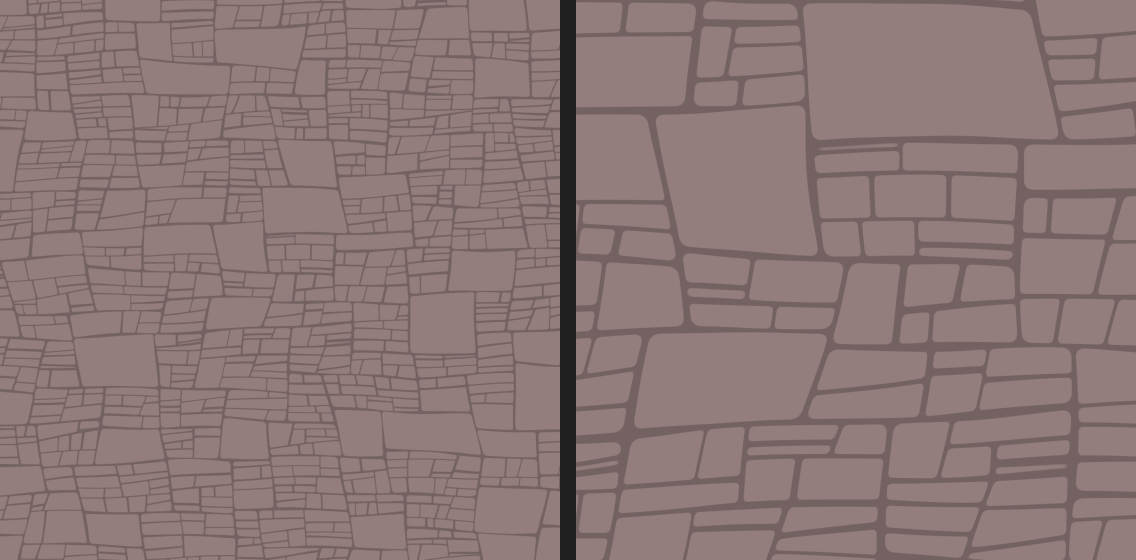
Left, the full canvas; right, a detail of the centre.
Reproduce this texture procedurally as a WebGL 2 fragment shader.

```glsl
#version 300 es
precision highp float;
// Dry stone wall: irregular slabs split into smaller stones by narrow dark joints.

uniform vec2 u_resolution;
out vec4 fragColor;

const vec2 GRID = vec2(9.0, 14.0);

vec3 hash3(vec2 p) {
    vec3 q = fract(p.xyx * vec3(0.1031, 0.1030, 0.0973));
    q += dot(q, q.yxz + 33.33);
    return fract((q.xxy + q.yzz) * q.zyx);
}

float smoothMin(float a, float b, float k) {
    float h = max(k - abs(a - b), 0.0) / k;
    return min(a, b) - 0.25 * h * h * k;
}

bool isEven(vec2 cell) {
    return mod(cell.x + cell.y, 2.0) < 0.5;
}

// Signed distance to the one tilted joint of a cell: upright if even, level if odd.
float joint(vec2 p, vec2 cell) {
    vec3 r = hash3(cell + 3.0);
    vec2 k = p - cell - 0.5;
    float shift = (r.x - 0.5) * 0.72;
    float tilt = r.y - 0.5;
    return isEven(cell) ? (k.x - shift - 0.36 * tilt * k.y) / GRID.x
                        : (k.y - shift - 0.22 * tilt * k.x) / GRID.y;
}

// Distances to the left, right, bottom and top joints of the slab around a node.
vec4 slabWalls(vec2 p, vec2 node) {
    float a = joint(p, node);
    float b = joint(p, node - 1.0);
    float c = joint(p, node - vec2(1.0, 0.0));
    float d = joint(p, node - vec2(0.0, 1.0));
    return isEven(node) ? vec4(b, -a, d, -c) : vec4(c, -d, b, -a);
}

float nearest(vec4 walls) {
    return min(min(walls.x, walls.y), min(walls.z, walls.w));
}

// Distance from the joint surface, positive inside a stone.
float stoneDistance(vec2 uv) {
    vec2 p = uv * GRID;

    // Find the slab that holds this point
    vec2 node = floor(p);
    vec4 walls = slabWalls(p, node);
    for (int i = 1; i < 4; i++) {
        vec2 other = floor(p) + vec2(i & 1, i >> 1);
        vec4 w = slabWalls(p, other);
        if (nearest(w) > nearest(walls)) {
            walls = w;
            node = other;
        }
    }

    // Outer joints swell and taper along their length
    float swell = 0.5 + 0.25 * (sin(uv.x * 31.0 + 4.0 * sin(uv.y * 17.0))
                              + sin(uv.y * 43.0 + 3.0 * sin(uv.x * 23.0)));
    float gap = smoothMin(smoothMin(walls.x, walls.y, 0.004),
                          smoothMin(walls.z, walls.w, 0.004), 0.006);
    gap -= mix(0.0010, 0.0029, swell);

    // Split the slab again and again with slanted cuts
    vec4 middle = slabWalls(node, node);
    vec2 lo = vec2(0.0);
    vec2 hi = middle.xz + middle.yw;
    vec2 local = hi * walls.xz / (walls.xz + walls.yw);
    float id = 1.0;
    for (int level = 0; level < 6; level++) {
        vec3 choice = hash3(node + id * vec2(17.0, 31.0));
        vec3 shape = hash3(node + id * vec2(29.0, 19.0) + 7.0);
        vec2 size = hi - lo;
        float stopChance = level == 0 ? 0.20 : 0.08;
        if (choice.x < stopChance || size.x * size.y < mix(0.0006, 0.0022, choice.z)) break;

        bool upright = size.x > size.y * mix(1.3, 3.4, choice.y);
        vec2 axis = upright ? vec2(1.0, 0.0) : vec2(0.0, 1.0);
        float cut = dot(mix(lo, hi, mix(0.28, 0.72, shape.x)), axis);
        float tilt = pow(2.0 * shape.y - 1.0, 3.0) * (upright ? 0.4 : 0.14);
        float side = dot(local, axis) - cut - tilt * dot(local - 0.5 * (lo + hi), axis.yx);
        float halfWidth = mix(0.0009, 0.0020, shape.z * (0.5 + swell));
        gap = smoothMin(gap, abs(side) - halfWidth, 0.003);

        if (side > 0.0) lo = mix(lo, vec2(cut), axis);
        else hi = mix(hi, vec2(cut), axis);
        id = 2.0 * id + step(0.0, side);
    }
    return gap;
}

void main() {
    vec2 uv = gl_FragCoord.xy / u_resolution.y;

    // Slight bend so that the joints are not ruler straight
    uv += 0.0016 * sin(uv.yx * vec2(37.0, 29.0) + 2.0 * sin(uv * 13.0));

    float soft = 0.75 / u_resolution.y;
    float stone = smoothstep(-soft, soft, stoneDistance(uv));
    vec3 mortarColor = vec3(0.455, 0.385, 0.385);
    vec3 stoneColor = vec3(0.58, 0.49, 0.49);
    fragColor = vec4(mix(mortarColor, stoneColor, stone), 1.0);
}
```
